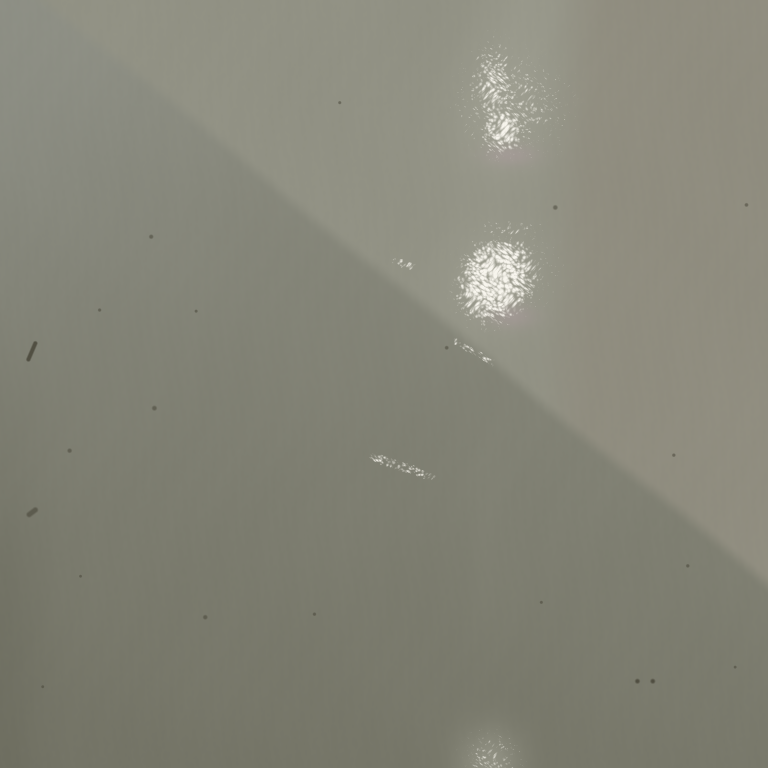
A WebGL 2 fragment shader for this texture:

```glsl
#version 300 es
precision highp float;
// Glossy grey-green wall split by a soft diagonal shadow, with lamp reflections.
// Smooth gradients make the wall; cellular noise breaks Gaussian envelopes
// into foil-like glints, and hashed cells scatter the small dark specks.
uniform vec2 u_resolution;
out vec4 outColor;

const vec3 SHADE_LOW = vec3(0.452, 0.452, 0.398);
const vec3 SHADE_RISE = vec3(0.088, 0.091, 0.098);
const vec3 LIT_COLOR = vec3(0.570, 0.570, 0.518);
const vec3 LIT_WARM = vec3(0.564, 0.553, 0.500);
const vec3 GLINT_COLOR = vec3(0.97, 0.96, 0.93);
const vec3 SPECK_COLOR = vec3(0.27, 0.26, 0.21);
const float EDGE_HEIGHT = 1.046;   // shadow edge where x = 0
const float EDGE_SLOPE = 0.807;
const float EDGE_SOFTNESS = 0.011;
const float GLINT_SCALE = 105.0;
const float GRAIN = 0.004;
const float SPECK_CELLS = 6.0;
const float SPECK_CHANCE = 0.28;

vec2 hash2(vec2 p) {
  vec3 q = fract(p.xyx * vec3(0.1031, 0.1030, 0.0973));
  q += dot(q, q.yzx + 33.33);
  return fract((q.xx + q.yz) * q.zy);
}

// Distance to the nearest jittered cell point
float cellular(vec2 p) {
  vec2 cell = floor(p), f = p - cell;
  float nearest = 2.0;
  for (int j = -1; j <= 1; j++)
    for (int i = -1; i <= 1; i++) {
      vec2 o = vec2(i, j);
      nearest = min(nearest, length(o + hash2(cell + o) - f));
    }
  return nearest;
}

float blob(vec2 p, vec2 center, vec2 radius) {
  vec2 d = (p - center) / radius;
  return exp(-dot(d, d));
}

float segment(vec2 p, vec2 a, vec2 b) {
  vec2 ab = b - a;
  return length(p - a - ab * clamp(dot(p - a, ab) / dot(ab, ab), 0.0, 1.0));
}

float stroke(vec2 p, vec2 a, vec2 b, float width) {
  return 1.0 - smoothstep(0.3 * width, width, segment(p, a, b));
}

// Wall: shaded and lit halves with faint mottling and upright grain
vec3 wall(vec2 p) {
  vec3 shade = SHADE_LOW + SHADE_RISE * p.y + 0.022 * p.x;
  shade += vec3(0.018, 0.021, 0.028) * blob(p, vec2(0.0, 0.93), vec2(0.28, 0.35));
  shade -= 0.025 * blob(p, vec2(0.0, 0.12), vec2(0.055, 0.3));
  float right = smoothstep(0.71, 0.79, p.x + 0.04 * (1.0 - p.y));
  vec3 lit = mix(LIT_COLOR, LIT_WARM, right);
  lit += 0.022 * blob(p, vec2(0.69, 1.0), vec2(0.07, 0.14));
  float above = (p.y - EDGE_HEIGHT + EDGE_SLOPE * p.x) / sqrt(1.0 + EDGE_SLOPE * EDGE_SLOPE);
  above += 0.002 * sin(p.x * 19.0);
  vec3 color = mix(shade, lit, smoothstep(-EDGE_SOFTNESS, EDGE_SOFTNESS, above));
  float mottle = sin(p.x * 23.0 + 2.0 * sin(p.y * 9.0)) * sin(p.y * 17.0 + sin(p.x * 13.0));
  float streaks = sin(p.x * 310.0 + 2.0 * sin(p.y * 24.0)) * sin(p.x * 173.0 + p.y * 41.0);
  return color + GRAIN * (0.6 * mottle + 0.6 * streaks + cellular(p * vec2(170.0, 90.0)) - 0.5);
}

// Strength of the reflections before they are broken into glints
float reflections(vec2 p) {
  float upper = 0.95 * blob(p, vec2(0.655, 0.832), vec2(0.031, 0.036));
  upper = max(upper, 0.72 * blob(p, vec2(0.643, 0.888), vec2(0.036, 0.062)));
  upper = max(upper, 0.53 * blob(p, vec2(0.668, 0.862), vec2(0.080, 0.075)));
  vec2 d = (p - vec2(0.646, 0.636)) / vec2(0.055, 0.061);
  d.x -= 0.18 * d.y;
  float r2 = dot(d, d);
  float lower = 0.95 * exp(-r2 * r2) * (1.0 - smoothstep(0.684, 0.692, p.y));
  lower = max(lower, 0.40 * blob(p, vec2(0.665, 0.645), vec2(0.080, 0.070)));
  lower = max(lower, 0.52 * blob(p, vec2(0.662, 0.702), vec2(0.050, 0.012)));
  float foot = 0.52 * blob(p, vec2(0.638, 0.010), vec2(0.042, 0.042));
  float trail = 0.62 * stroke(p, vec2(0.487, 0.405), vec2(0.560, 0.380), 0.010);
  trail = max(trail, 0.58 * stroke(p, vec2(0.515, 0.660), vec2(0.540, 0.652), 0.008));
  trail = max(trail, 0.58 * stroke(p, vec2(0.595, 0.555), vec2(0.640, 0.528), 0.008));
  return max(max(upper, lower), max(foot, trail));
}

float specks(vec2 p) {
  vec2 cell = floor(p * SPECK_CELLS);
  vec2 pick = hash2(cell + 7.0);
  vec2 center = (cell + 0.15 + 0.7 * hash2(cell + 31.0)) / SPECK_CELLS;
  float size = mix(0.0025, 0.0045, pick.y);
  float dots = step(pick.x, SPECK_CHANCE) * (1.0 - smoothstep(0.3 * size, size, length(p - center)));
  // Scuffs at the left and a pair of marks at the lower right
  float marks = stroke(p, vec2(0.037, 0.532), vec2(0.046, 0.553), 0.004);
  marks = max(marks, 0.7 * stroke(p, vec2(0.038, 0.330), vec2(0.046, 0.336), 0.005));
  vec2 paired = vec2(abs(p.x - 0.840), p.y - 0.113);
  marks = max(marks, 1.0 - smoothstep(0.001, 0.0045, length(paired - vec2(0.010, 0.0))));
  return max(0.65 * dots, marks);
}

void main() {
  vec2 p = gl_FragCoord.xy / u_resolution;
  vec3 color = wall(p);
  color = mix(color, SPECK_COLOR, 0.8 * specks(p));

  // Soft halos, with a faint violet fringe under each lamp
  float halo = blob(p, vec2(0.655, 0.850), vec2(0.065, 0.090)) + blob(p, vec2(0.646, 0.636), vec2(0.065, 0.070));
  color += 0.045 * halo + 0.10 * blob(p, vec2(0.638, 0.005), vec2(0.040, 0.045));
  color += 0.008 * blob(p, vec2(0.635, 0.30), vec2(0.030, 0.12));
  float fringe = blob(p, vec2(0.665, 0.798), vec2(0.035, 0.014)) + blob(p, vec2(0.668, 0.588), vec2(0.030, 0.015));
  color += vec3(0.035, 0.005, 0.035) * fringe;

  // Foil-like glints
  float envelope = reflections(p);
  vec2 q = p + 0.004 * vec2(sin(p.y * 140.0), sin(p.x * 120.0 + p.y * 60.0));
  q = mat2(0.85, -0.45, 0.55, 0.80) * q * GLINT_SCALE;
  float foil = 1.0 - 0.6 * cellular(q * vec2(1.0, 1.5)) - 0.6 * cellular(q * 2.1 + 9.0);
  float glint = smoothstep(0.93, 1.65, envelope + foil) * smoothstep(0.05, 0.25, envelope);
  color = mix(color, GLINT_COLOR, glint);
  outColor = vec4(clamp(color, 0.0, 1.0), 1.0);
}
```
